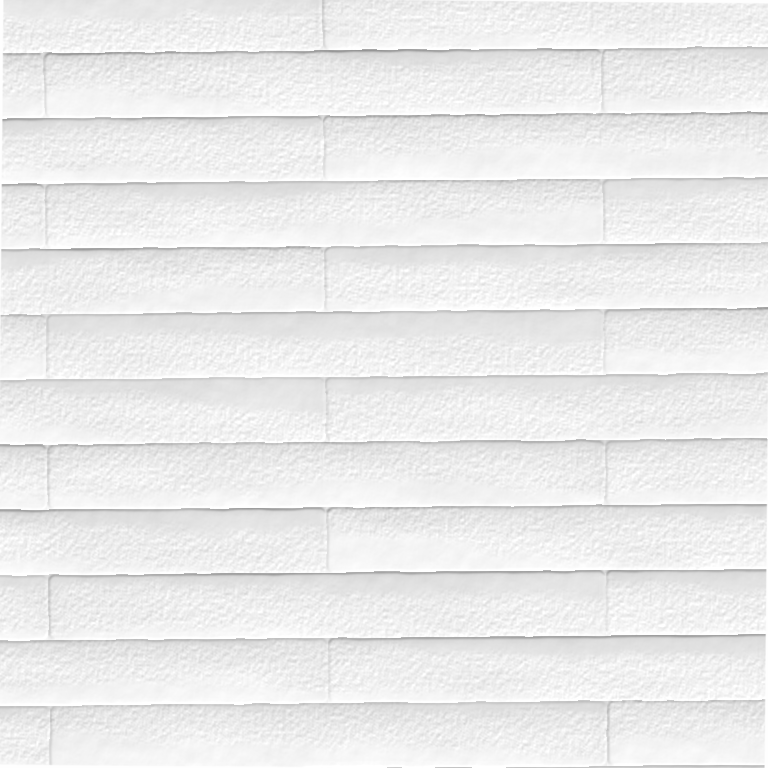
Reproduce this texture procedurally as a Shadertoy shader.

```glsl
// White split-face cladding: long, slightly tilted bricks in running bond.
// Each brick is a rounded box lit from below, with a sweeping band of rough
// grain over a softly dimpled face; relief comes from offset noise differences.

const float ROW_HEIGHT   = 0.0850;
const float BRICK_LENGTH = 0.7260;
const float FIRST_JOINT  = 0.0605;
const float TILT         = 0.0085;   // slope of the courses
const float SHEET_SKEW   = 0.0090;   // slope of the trimmed sheet edge
const float CORNER       = 0.0075;
const float JOINT_GAP    = 0.0016;
const float SEAM_WIDTH   = 0.0021;
const float SEAM_DARK    = 0.20;
const float GRAIN_SCALE  = 215.0;
const float GRAIN_DEPTH  = 0.125;
const float DIMPLE_SCALE = 62.0;
const float DIMPLE_DEPTH = 0.030;
const vec2  LIGHT_STEP   = vec2(-0.35, 0.60);
const vec3  FACE_COLOR   = vec3(0.950);
const vec3  SHEET_COLOR  = vec3(0.995);

float hash(vec2 p) {
    return fract(sin(dot(p, vec2(127.1, 311.7))) * 43758.5453);
}

float noise(vec2 p) {
    vec2 i = floor(p), f = fract(p);
    f = f * f * (3.0 - 2.0 * f);
    return mix(mix(hash(i), hash(i + vec2(1, 0)), f.x),
               mix(hash(i + vec2(0, 1)), hash(i + vec2(1, 1)), f.x), f.y);
}

float fbm(vec2 p) {
    return 0.65 * noise(p) + 0.35 * noise(p * 1.93 + 17.3);
}

// Directional light on a noise height field
float relief(vec2 p) {
    return fbm(p) - fbm(p + LIGHT_STEP);
}

// Coverage of the rough band (x) and shade of the hollow above it (y)
vec2 roughBand(vec2 st, vec2 id, vec2 p) {
    float start = mix(0.12, 0.88, hash(id + 3.1));
    float end   = mix(0.12, 0.88, hash(id + 8.7));
    float ridge = mix(start, end, smoothstep(0.0, 1.0, st.x));
    ridge += 0.09 * sin(6.283 * (st.x + hash(id + 5.3)));
    float halfWidth = 0.25 + 0.18 * noise(vec2(st.x * 4.0, hash(id) * 50.0));
    float ragged = 0.24 * (fbm(p * vec2(28.0, 65.0)) - 0.5);
    float offset = st.y - ridge + ragged;
    float rough  = 1.0 - smoothstep(halfWidth - 0.12, halfWidth + 0.12, abs(offset));
    float hollow = smoothstep(halfWidth - 0.10, halfWidth + 0.08, offset)
                 * (1.0 - smoothstep(halfWidth, halfWidth + 0.75, offset));
    return vec2(rough, hollow);
}

void mainImage(out vec4 fragColor, in vec2 fragCoord) {
    vec2 uv = fragCoord / iResolution.xy;
    vec2 c = uv - 0.5;
    float px = 1.0 / iResolution.y;

    // Tilted courses with slightly uneven seams
    vec2 p = uv + TILT * vec2(c.y, -c.x);
    vec2 wobble = vec2(noise(p * 70.0), noise(p * 45.0 + 31.0)) - 0.5;
    vec2 q = p + 0.0022 * wobble;

    // Brick cell: id, position st in 0..1, and centred position
    float row = floor(q.y / ROW_HEIGHT);
    float along = (q.x - FIRST_JOINT) / BRICK_LENGTH - 0.5 * mod(row, 2.0);
    vec2 id = vec2(floor(along), row);
    vec2 st = vec2(fract(along), fract(q.y / ROW_HEIGHT));
    vec2 size = vec2(BRICK_LENGTH, ROW_HEIGHT);
    vec2 local = (st - 0.5) * size;

    // Rounded box distance and outward edge normal
    vec2 w = abs(local) - 0.5 * size + vec2(JOINT_GAP, 0.0012) + CORNER;
    float d = length(max(w, 0.0)) + min(max(w.x, w.y), 0.0) - CORNER;
    vec2 n = normalize(max(w, 0.0) + 0.00001) * sign(local);

    // Face: grain, dimples, long folds and broad vertical falloff
    vec2 band = roughBand(st, id, p);
    float grain = relief(p * GRAIN_SCALE) * GRAIN_DEPTH;
    float dimple = relief(p * DIMPLE_SCALE + 40.0) * DIMPLE_DEPTH;
    float fold = noise(vec2(st.x * 7.0, st.y * 3.5 + 2.0 * st.x) + 20.0 * id) - 0.5;
    float shade = mix(dimple + 0.12 * grain, grain - 0.012, band.x);
    shade += 0.030 * fold - 0.030 * band.y;
    shade += 0.022 * (1.0 - smoothstep(0.0, 0.35, st.y));
    shade -= 0.045 * smoothstep(0.45, 1.0, st.y);

    // Edges: dark upper seam, bright lower lip, pale upright joint
    float width = max(SEAM_WIDTH, 0.8 * px);
    float line = exp(-d * d / (width * width));
    float soft = exp(-abs(d) / (3.2 * SEAM_WIDTH));
    float wear = mix(0.45, 1.0, hash(id + 12.9))
               * mix(0.65, 1.15, noise(vec2(p.x * 9.0, row * 7.0)));
    float jointWear = mix(0.45, 1.0, hash(vec2(floor(along + 0.5), row) + 2.2));
    float upper = max(n.y, 0.0), lower = max(-n.y, 0.0);
    shade -= upper * wear * (SEAM_DARK * line + 0.055 * soft);
    shade += lower * 0.035 * line;
    shade -= max(-n.x, 0.0) * jointWear * (0.11 * line + 0.02 * soft);
    shade += max(n.x, 0.0) * jointWear * (0.05 * line - 0.03 * soft);

    // Trimmed sheet border
    vec2 s = abs(c + SHEET_SKEW * vec2(-c.y, c.x)) - 0.5;
    float outside = smoothstep(-px, px, max(s.x, s.y));
    vec3 color = mix(FACE_COLOR + shade, SHEET_COLOR, outside);
    fragColor = vec4(clamp(color, 0.0, 1.0), 1.0);
}
```
